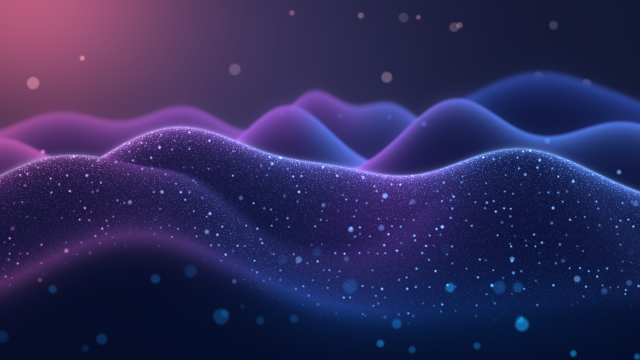
A Shadertoy shader for this background:

```glsl
// Glittering violet and blue dunes under a dusky sky, with drifting bokeh lights.

const vec3 NIGHT = vec3(0.04, 0.06, 0.20);
const vec3 BLUE = vec3(0.33, 0.50, 0.85);

vec3 hash3(vec2 p) {
    vec3 q = fract(p.xyx * vec3(0.1031, 0.1030, 0.0973));
    q += dot(q, q.yxz + 33.33);
    return fract((q.xxy + q.yzz) * q.zyx);
}

float bump(float x, float center, float width) {
    float t = (x - center) / width;
    return exp(-t * t);
}

// Rose on the left, violet in the middle, blue on the right.
vec3 tint(float x) {
    vec3 warm = mix(vec3(0.82, 0.34, 0.58), vec3(0.68, 0.36, 0.76), smoothstep(0.0, 0.75, x));
    return mix(warm, BLUE, smoothstep(0.95, 1.45, x));
}

// Scattered discs in randomly shifted rows of cells; returns brightness.
float specks(vec2 p, float cells, float keep, float radius, float blur) {
    vec2 q = p * cells;
    q.x += 9.0 * hash3(vec2(floor(q.y), cells)).x;
    vec2 id = floor(q);
    vec3 h = hash3(id + cells);
    float size = radius * (0.55 + 0.45 * h.x);
    float soft = blur + 0.7 / iResolution.y;
    float d = length(q - id - 0.5 - (h.xy - 0.5) * 0.5) / cells;
    float disc = 1.0 - smoothstep(size - soft, size + soft, d);
    return disc * step(h.z, keep) * (0.3 + 0.7 * fract(h.z * 91.7));
}

// Paints a dune below its crest, lit along the rim; depth is positive inside.
vec3 dune(vec3 back, float depth, float blur, float body, float rim, float fade, vec3 light) {
    float inside = max(depth, 0.0), outside = max(-depth, 0.0);
    vec3 surface = NIGHT + light * (body * exp(-inside * 8.0) + rim * exp(-inside / fade));
    back += light * rim * 0.16 * exp(-outside / (blur * 1.5 + 0.006));
    return mix(back, surface, smoothstep(-blur, blur, depth));
}

void mainImage(out vec4 fragColor, in vec2 fragCoord) {
    vec2 p = fragCoord / iResolution.y;
    p.x *= 1.7778 * iResolution.y / iResolution.x;
    float x = p.x, y = p.y;
    vec3 light = tint(x);

    // Sky with a rose glow in the upper left
    vec2 glow = (p - vec2(0.06, 1.03)) * vec2(1.0, 1.15);
    vec2 haze = p - vec2(0.72, 0.80);
    vec3 col = vec3(0.07, 0.09, 0.20);
    col += vec3(0.64, 0.25, 0.27) * exp(-dot(glow, glow) / 0.20);
    col += vec3(0.12, 0.09, 0.14) * exp(-dot(haze, haze) / 0.28);
    col += vec3(0.75, 0.60, 0.52) * 0.35 * specks(p, 7.0, 0.30, 0.019, 0.002);
    col += vec3(0.85, 0.55, 0.42) * 0.50 * specks(p + 3.1, 11.0, 0.16, 0.010, 0.002);

    // Crest heights, from the far dunes to the near ones
    float far = 0.60 + 0.196 * bump(x, 1.505, 0.32) + 0.02 * bump(x, 1.8, 0.12);
    float distant = 0.60 + 0.085 * bump(x, 0.17, 0.18) + 0.10 * bump(x, 0.51, 0.15)
                  + 0.14 * bump(x, 0.87, 0.11) + 0.11 * bump(x, 1.08, 0.12);
    float inner = 0.52 + 0.186 * bump(x, 0.80, 0.17) + 0.095 * bump(x, 0.0, 0.16);
    float right = 0.50 + 0.220 * bump(x, 1.262, 0.20) + 0.16 * bump(x, 1.73, 0.25);
    float middle = 0.42 + 0.228 * bump(x, 0.498, 0.32) + 0.075 * bump(x, 0.94, 0.20)
                 + 0.168 * bump(x, 1.44, 0.30);
    float near = 0.25 + 0.32 * bump(x, 0.20, 0.45) + 0.07 * bump(x, 0.55, 0.15)
               + 0.33 * bump(x, 1.44, 0.30);
    float front = 0.12 + 0.23 * bump(x, 0.38, 0.40) + 0.06 * bump(x, 1.75, 0.40);

    // Far dunes: rose and violet slopes that turn blue on their right flanks
    vec3 distantLight = mix(light, BLUE, 0.65 * smoothstep(0.85, 1.10, x));
    vec3 innerLight = mix(light, BLUE, 0.9 * smoothstep(0.78, 0.92, x));
    col = dune(col, far - y, 0.018, 0.18, 0.42, 0.035, BLUE * vec3(0.85, 0.85, 1.0));
    col = dune(col, distant - y, 0.014, 0.42, 0.36, 0.05, distantLight);
    col = dune(col, inner - y, 0.010, 0.42, 0.46, 0.05, innerLight);
    col = dune(col, right - y, 0.008, 0.22, 0.68, 0.032, light);
    vec3 middleLight = mix(light, BLUE, 0.6 * smoothstep(0.55, 0.80, x) * (1.0 - smoothstep(0.9, 1.2, x)));
    col = dune(col, middle - y, 0.005, 0.20, 0.50, 0.026, middleLight);

    // The near dune melts into the middle one beyond its left shoulder
    float merge = 1.0 - smoothstep(0.40, 0.80, x);
    float nearBlur = mix(0.045, 0.004, merge);
    vec3 nearLight = mix(light, BLUE, 0.7 * bump(x, 0.70, 0.22));
    col = dune(col, near - y, nearBlur, 0.16, 0.03 + 0.28 * merge, 0.03, nearLight);
    vec2 fold = (p - vec2(1.08, 0.40)) / vec2(0.22, 0.15);
    col += vec3(0.10, 0.03, 0.11) * exp(-dot(fold, fold));

    // Bright dusting on the sharp crests
    float depth = max(middle, near) - y;
    float ground = smoothstep(-0.004, 0.006, depth);
    float crest = exp(-abs(depth - 0.002) / 0.006);
    col += vec3(0.22, 0.28, 0.28) * crest;

    // Fine glitter, densest along the crests and on the left shoulder
    float shine = 0.17 + 0.75 * exp(-max(depth, 0.0) / 0.055);
    float slope = near - y;
    shine = max(shine, 0.55 * smoothstep(-0.02, 0.03, slope) * exp(-max(slope, 0.0) / 0.18)
                * (1.0 - smoothstep(0.65, 1.0, x)));
    vec3 glitter = mix(nearLight, vec3(0.72, 0.80, 1.0), 0.30);
    for (int i = 0; i < 3; i++) {
        float k = float(i), a = 0.5 + 0.8 * k;
        vec2 turned = mat2(cos(a), sin(a), -sin(a), cos(a)) * p + 7.0 + k;
        col += glitter * ground * shine * 0.62 * specks(turned, 150.0 - 28.0 * k, 0.42, 0.0018, 0.0);
    }
    vec3 spark = mix(vec3(0.85, 0.50, 0.80), vec3(0.48, 0.82, 1.0), smoothstep(0.1, 0.8, x));
    col += spark * ground * 0.90 * specks(p, 42.0, 0.30, 0.0032, 0.001);
    col += spark * ground * 0.95 * specks(p + 5.3, 23.0, 0.13, 0.0046, 0.001);

    // Out of focus foreground with a soft lit edge
    float frontDepth = front - y;
    vec3 edge = mix(light, vec3(0.20, 0.38, 0.78), smoothstep(0.45, 0.85, x));
    float edgeGlow = 1.0 - 0.85 * smoothstep(0.85, 1.3, x);
    col += edge * 0.27 * edgeGlow * exp(-max(-frontDepth, 0.0) / 0.05);
    vec3 shadow = vec3(0.02, 0.05, 0.16);
    shadow += edge * 0.40 * edgeGlow * exp(-max(frontDepth, 0.0) / 0.04);
    col = mix(col, shadow, smoothstep(-0.04, 0.06, frontDepth));
    vec2 pool = (p - vec2(1.25, 0.14)) / vec2(0.50, 0.13);
    col += vec3(0.0, 0.055, 0.10) * exp(-dot(pool, pool));

    // Blurred lights floating over the dunes
    float low = 1.0 - smoothstep(0.20, 0.36, y);
    float mid = smoothstep(0.12, 0.25, y) * (1.0 - smoothstep(0.55, 0.72, y));
    vec3 bokeh = mix(vec3(0.05, 0.24, 0.36), vec3(0.08, 0.58, 0.76), smoothstep(0.5, 1.5, x));
    col += bokeh * low * 0.75 * specks(p + 1.7, 7.0, 0.36, 0.024, 0.004);
    col += bokeh * low * 0.70 * specks(p + 8.2, 11.0, 0.28, 0.014, 0.003);
    col += spark * mid * 0.60 * specks(p + 2.6, 13.0, 0.16, 0.009, 0.002);

    fragColor = vec4(clamp(col, 0.0, 1.0), 1.0);
}
```
